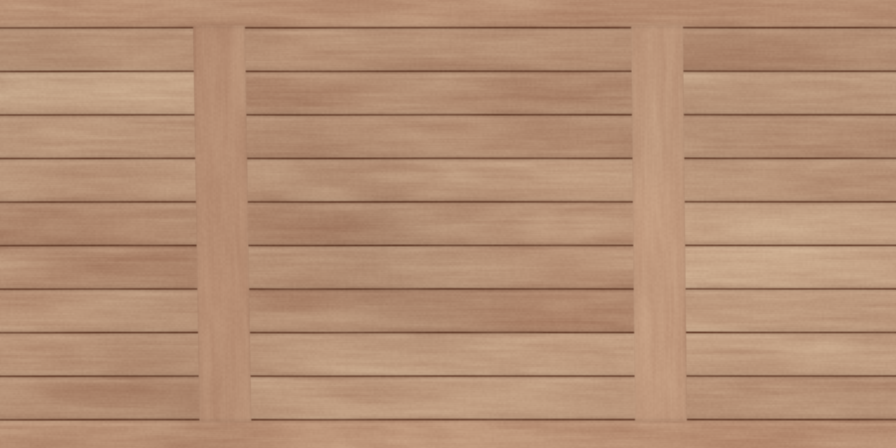
Reproduce this texture procedurally as a Shadertoy shader.

```glsl
// Teak panel: three bays of nine horizontal slats, framed by two stiles and two rails.

float hash(vec2 p) {
    return fract(sin(dot(p, vec2(127.1, 311.7))) * 43758.5453);
}

float noise(vec2 p) {
    vec2 i = floor(p), f = fract(p);
    f = f * f * (3.0 - 2.0 * f);
    return mix(mix(hash(i), hash(i + vec2(1, 0)), f.x),
               mix(hash(i + vec2(0, 1)), hash(i + vec2(1, 1)), f.x), f.y);
}

float fbm(vec2 p) {
    float sum = 0.0, amp = 0.5;
    for (int i = 0; i < 4; i++) {
        sum += amp * noise(p);
        p = p * 2.03 + 17.3;
        amp *= 0.5;
    }
    return sum / 0.9375;
}

// Signed wood figure for a board whose fibres run along x
float grain(vec2 p, float seed) {
    p += vec2(seed * 37.0, seed * 61.0);
    float clouds = fbm(p * vec2(3.5, 14.0)) - 0.5;
    float fibres = fbm(p * vec2(8.0, 140.0)) - 0.5;
    float rings = sin(45.0 * fbm(p * vec2(1.3, 8.0)) + p.y * 60.0);
    float streak = smoothstep(0.62, 0.85, noise(p * vec2(2.5, 70.0)));
    return 0.85 * clouds + 0.28 * fibres + 0.05 * rings - 0.09 * streak;
}

vec3 wood(float tone) {
    return mix(vec3(0.635, 0.472, 0.375), vec3(0.775, 0.648, 0.535), tone);
}

void mainImage(out vec4 fragColor, in vec2 fragCoord) {
    vec2 p = fragCoord / iResolution.y;
    p.x *= 2.0 * iResolution.y / iResolution.x;
    float px = 1.0 / iResolution.y;

    // Stiles lean slightly; bays are numbered from the left
    float leftStile = mix(0.504, 0.488, p.y);
    float rightStile = mix(1.476, 1.466, p.y);
    float bay = step(leftStile, p.x) + step(rightStile, p.x);
    float stileX = p.x < 0.98 ? p.x - leftStile : p.x - rightStile;
    float stileEdge = abs(stileX) - 0.058;

    // Slat rows, counted from the top; rows outside 0..8 are rails
    float pitch = 0.0972;
    float wobble = 0.0016 * (noise(vec2(p.x * 3.0, bay * 9.0)) - 0.5);
    float y = (0.9385 - p.y + wobble) / pitch;
    float row = floor(y);
    bool rail = row < 0.0 || row > 8.0;
    float seamDist = (fract(y + 0.5) - 0.5) * pitch;

    // Horizontal boards, each with its own tone and figure
    float seed = rail ? hash(vec2(row, 5.0)) : hash(vec2(row + 3.0, bay * 7.0 + 2.0));
    float tone = rail ? 0.58 : 0.28 + 0.62 * seed;
    vec3 col = wood(tone + grain(p, seed));
    col += rail ? vec3(0.008, -0.004, -0.006) : vec3(0.0);

    // Soft shade around each gap and a lit edge below it
    col *= 1.0 - 0.12 * exp(-abs(seamDist) / 0.005);
    col += 0.025 * exp(-pow((seamDist - 0.010) / 0.005, 2.0));

    // Dark gaps whose depth varies along their length
    float depth = 0.68 + 0.3 * noise(vec2(p.x * 9.0, floor(y + 0.5) * 3.7 + bay));
    float blur = max(px, 0.0026);
    float gap = 1.0 - smoothstep(0.0019 - blur, 0.0019 + blur, abs(seamDist));
    col = mix(col, vec3(0.40, 0.245, 0.17), depth * gap);

    // Vertical stiles between the rails, with faint joint lines
    float side = step(0.98, p.x);
    vec3 stile = wood(0.50 + 0.14 * side + 0.6 * grain(vec2(p.y, stileX), 0.3 + side));
    stile += vec3(0.008, -0.004, -0.004);
    float joint = min(abs(p.y - 0.9385), abs(p.y - 0.0637));
    stile *= 1.0 - 0.04 * exp(-joint / 0.003);
    stile *= 1.0 - 0.05 * exp(-abs(stileEdge) / 0.004);
    float edgeBlur = max(px, 0.0028);
    float inStile = 1.0 - smoothstep(-edgeBlur, edgeBlur, stileEdge);
    inStile *= smoothstep(-edgeBlur, edgeBlur, 0.4414 - abs(p.y - 0.5011));
    col = mix(col, stile, inStile);

    // Broad weathering and fine surface speckle
    col *= 1.005 + 0.08 * (fbm(p * 2.5 + 40.0) - 0.5);
    col += 0.02 * (noise(p * 190.0) - 0.5);
    fragColor = vec4(clamp(col, 0.0, 1.0), 1.0);
}
```
